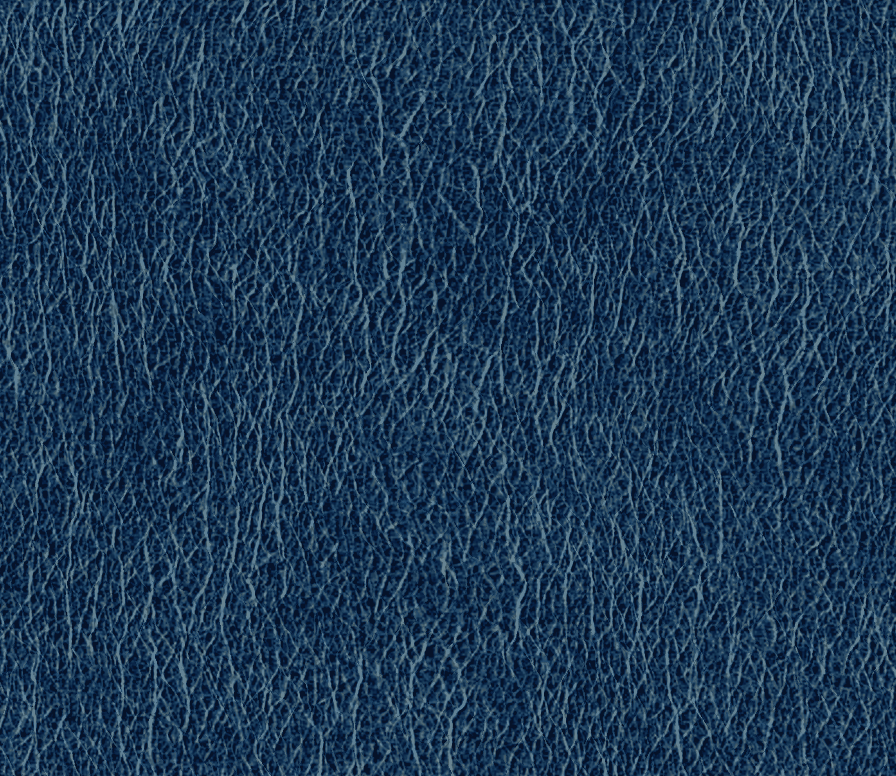
Write a WebGL 2 fragment shader that draws this texture.

```glsl
#version 300 es
precision highp float;

uniform vec2 u_resolution;
out vec4 fragColor;

// Dye colours, dark to light
const vec3 INK = vec3(0.02, 0.07, 0.16);
const vec3 NAVY = vec3(0.02, 0.12, 0.26);
const vec3 BLUE = vec3(0.07, 0.20, 0.32);
const vec3 STEEL = vec3(0.16, 0.30, 0.42);
const vec3 SLATE = vec3(0.22, 0.33, 0.40);
const vec3 WORN = vec3(0.33, 0.45, 0.52);
const vec3 CHROMA_SHIFT = vec3(0.06, 0.02, -0.03);

// Sizes are fractions of the canvas height
const vec2 LONG_CELL = vec2(0.038, 0.090);
const vec2 MID_CELL = vec2(0.023, 0.046);
const vec2 PEBBLE_CELL = vec2(0.0115, 0.0155);
const float LONG_WIDTH = 0.0023;
const float MID_WIDTH = 0.0021;
const float PEBBLE_WIDTH = 0.0020;
const float MID_SLANT = 0.42;
const float GRAIN_SIZE = 0.0029;
const float SPECK_SIZE = 0.0065;
const vec2 LIGHT_STEP = vec2(-0.0028, 0.0024);

// Tone strengths
const float BASE_TONE = 0.114;
const float LONG_TONE = 0.23;
const float MID_TONE = 0.17;
const float PEBBLE_TONE = 0.11;
const float RELIEF = 0.60;
const float GRAIN = 0.23;
const float SPECK = 0.12;
const float BLOTCH = 0.06;

float hash(vec2 p) {
    return fract(sin(dot(p, vec2(127.1, 311.7))) * 43758.5453);
}

vec2 hash2(vec2 p) {
    return vec2(hash(p), hash(p + vec2(37.2, 17.9)));
}

float noise(vec2 p) {
    vec2 i = floor(p), f = fract(p);
    f = f * f * (3.0 - 2.0 * f);
    float low = mix(hash(i), hash(i + vec2(1.0, 0.0)), f.x);
    float high = mix(hash(i + vec2(0.0, 1.0)), hash(i + 1.0), f.x);
    return mix(low, high, f.y);
}

vec2 noise2(vec2 p) {
    return vec2(noise(p), noise(p + vec2(53.7, 91.3))) - 0.5;
}

// Soft lines on the borders of stretched cells; flat borders are weakened
float creases(vec2 p, vec2 cell, float width, float flatness) {
    vec2 q = p / cell, base = floor(q);
    vec2 first = vec2(9.0), second = vec2(9.0);
    for (int y = -1; y <= 1; y++) {
        for (int x = -1; x <= 1; x++) {
            vec2 id = base + vec2(x, y);
            vec2 toSeed = id + 0.1 + 0.8 * hash2(id) - q;
            float d = dot(toSeed, toSeed);
            if (d < dot(first, first)) {
                second = first;
                first = toSeed;
            } else if (d < dot(second, second)) {
                second = toSeed;
            }
        }
    }
    vec2 across = second - first;
    vec2 normal = across / cell;
    float dist = 0.5 * dot(first + second, across) / length(normal);
    float steep = abs(normal.x) / length(normal);
    float w = max(width, 0.9 / u_resolution.y);
    return mix(flatness, 1.0, steep * steep) * exp(-dist * dist / (w * w));
}

// One leaning layer of short creases that fade in and out
float slanted(vec2 p, float slant, float seed) {
    float fade = smoothstep(0.1, 0.8, noise(p * vec2(38.0, 22.0) + seed));
    vec2 leaning = vec2(p.x + slant * p.y, p.y) + seed;
    return mix(0.2, 1.0, fade) * creases(leaning, MID_CELL, MID_WIDTH, 0.2);
}

// Raised network of long creases, crossing short creases and pebbles
float leather(vec2 p) {
    vec2 bent = p + vec2(0.045, 0.015) * noise2(p * 4.5);
    bent += 0.007 * noise2(p * 32.0) + 0.0025 * noise2(p * 95.0);
    float fade = smoothstep(0.15, 0.8, noise(p * vec2(24.0, 11.0) + 4.0));
    float h = LONG_TONE * fade * creases(bent, LONG_CELL, LONG_WIDTH, 0.15);
    h += MID_TONE * slanted(bent, MID_SLANT, 7.3);
    h += MID_TONE * slanted(bent, -MID_SLANT, 19.6);
    h += PEBBLE_TONE * creases(bent + 3.1, PEBBLE_CELL, PEBBLE_WIDTH, 0.5);
    return h;
}

vec3 dye(float tone) {
    vec3 c = mix(INK, NAVY, clamp((tone - 0.06) / 0.05, 0.0, 1.0));
    c = mix(c, BLUE, clamp((tone - 0.11) / 0.07, 0.0, 1.0));
    c = mix(c, STEEL, clamp((tone - 0.18) / 0.09, 0.0, 1.0));
    c = mix(c, SLATE, clamp((tone - 0.27) / 0.05, 0.0, 1.0));
    return mix(c, WORN, clamp((tone - 0.32) / 0.10, 0.0, 1.5));
}

void main() {
    vec2 p = gl_FragCoord.xy / u_resolution.y;

    // Creases with side light
    float height = leather(p);
    float slope = height - leather(p + LIGHT_STEP);
    float tone = BASE_TONE + height + RELIEF * slope;

    // Uneven dye and fine grain
    float blotch = 0.65 * noise(p * 4.0 + 11.0) + 0.35 * noise(p * 10.0 + 2.0);
    tone += BLOTCH * (blotch - 0.5);
    tone += GRAIN * (noise(p / GRAIN_SIZE) - 0.5);
    tone += SPECK * (noise(p / SPECK_SIZE + 31.0) - 0.5);

    // Slight hue drift, strongest where the dye is worn
    float drift = noise(p / SPECK_SIZE + 77.0) - 0.5;
    vec3 color = dye(tone) + CHROMA_SHIFT * drift * smoothstep(0.1, 0.3, tone);
    fragColor = vec4(clamp(color, 0.0, 1.0), 1.0);
}
```
